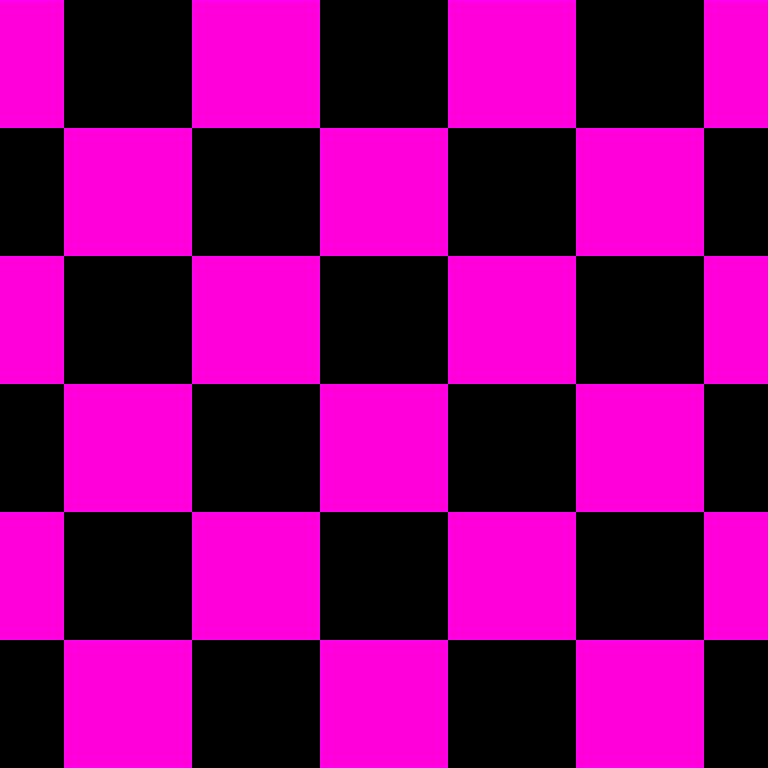
Write a WebGL 2 fragment shader that draws this pattern.

```glsl
#version 300 es
precision highp float;
// Checkerboard of two flat colours, shifted sideways by half a square.
// Each axis is an antialiased square wave; their product picks the colour.
// A hairline of slightly brighter magenta lines the lit squares.

#define SQUARES 6.0                    // squares across and down
#define SHIFT vec2(0.5, 0.0)           // board offset, in squares
#define RIM_WIDTH 0.0025               // hairline width, in canvas units
#define DARK vec3(0.0)
#define MAGENTA vec3(1.0, 0.0, 0.86)
#define RIM_MAGENTA vec3(1.0, 0.0, 0.94)

uniform vec2 u_resolution;
out vec4 fragColor;

// Distance to the nearest square boundary on each axis, in canvas units
vec2 edgeDistance(vec2 board) {
    return (0.5 - abs(fract(board) - 0.5)) / SQUARES;
}

// Square wave from -1 to 1 on each axis, box filtered over one pixel
vec2 squareWave(vec2 board, vec2 edge, vec2 pixel) {
    vec2 side = 1.0 - 2.0 * mod(floor(board), 2.0);
    return side * clamp(2.0 * edge / pixel, 0.0, 1.0);
}

void main() {
    vec2 pixel = 1.0 / u_resolution;
    vec2 board = gl_FragCoord.xy * pixel * SQUARES + SHIFT;
    vec2 edge = edgeDistance(board);

    // Opposite signs give magenta, equal signs give black
    vec2 wave = squareWave(board, edge, pixel);
    float lit = 0.5 - 0.5 * wave.x * wave.y;

    // Hairline along the inner edges of the lit squares
    vec2 rim = clamp((RIM_WIDTH - edge) / pixel + 0.5, 0.0, 1.0);
    vec3 magenta = mix(MAGENTA, RIM_MAGENTA, max(rim.x, rim.y));

    fragColor = vec4(mix(DARK, magenta, lit), 1.0);
}
```
